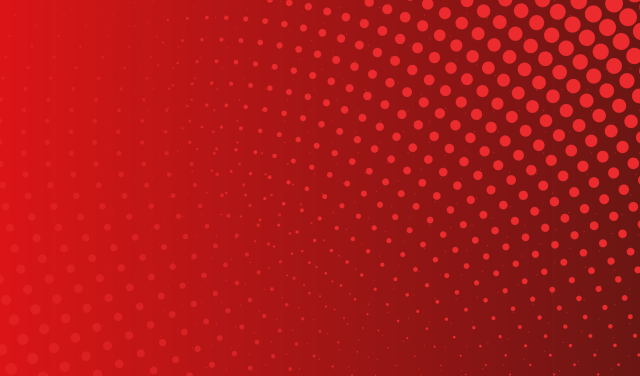
Write a Shadertoy shader that draws this background.

```glsl
// Red backdrop fading from bright (left) to dark (right), under two halftone dot fields.
// Each field is a set of concentric rings holding seven more dots per ring, so the
// nearest dot has a closed form; dots shrink with distance from a canvas corner.

const float TAU = 6.2831853;
const float PAGE_ASPECT = 1.7143;            // layout width in units of canvas height
const float DOTS_PER_RING_STEP = 7.0;
const float SMALLEST_DOT = 0.0012;

const vec3 BRIGHT_RED = vec3(0.86, 0.08, 0.09);
const vec3 DARK_RED   = vec3(0.42, 0.085, 0.075);
const vec3 DOT_RED    = vec3(0.92, 0.17, 0.18);

// Upper right field
const vec2  UPPER_CENTER = vec2(0.567, -0.1518);
const float UPPER_STEP   = 0.05817;
const vec2  UPPER_CORNER = vec2(PAGE_ASPECT, 1.0);
const vec2  UPPER_SCALE  = vec2(0.9, 1.15);
const float UPPER_RADIUS = 0.025;
const float UPPER_REACH  = 1.306;

// Lower left field
const vec2  LOWER_CENTER = vec2(1.2076, 0.6496);
const float LOWER_STEP   = 0.06362;
const vec2  LOWER_CORNER = vec2(0.0);
const float LOWER_RADIUS = 0.0161;
const float LOWER_REACH  = 1.116;

// Position of the ring dot closest to p
vec2 nearestDot(vec2 p, vec2 center, float ringStep, float startAngle) {
    vec2 q = p - center;
    float ring = max(1.0, round(length(q) / ringStep));
    float dotAngle = TAU / (DOTS_PER_RING_STEP * ring);
    float angle = atan(q.y, q.x) - startAngle;
    angle = round(angle / dotAngle) * dotAngle + startAngle;
    return center + ring * ringStep * vec2(cos(angle), sin(angle));
}

// Dot radius falling linearly with distance from the corner
float dotRadius(vec2 fromCorner, float largest, float reach) {
    return max(SMALLEST_DOT, largest * (1.0 - length(fromCorner) / reach));
}

float disc(vec2 offset, float radius, float soft) {
    return 1.0 - smoothstep(-soft, soft, length(offset) - radius);
}

void mainImage(out vec4 fragColor, in vec2 fragCoord) {
    vec2 uv = fragCoord / iResolution.xy;
    vec2 p = uv * vec2(PAGE_ASPECT, 1.0);
    float soft = 0.7 / iResolution.y;

    // Backdrop gradient
    vec3 color = mix(BRIGHT_RED, DARK_RED, uv.x);

    // Lower left dots, faint over the bright side
    vec2 lowerDot = nearestDot(p, LOWER_CENTER, LOWER_STEP, 0.0);
    float lowerSize = dotRadius(lowerDot - LOWER_CORNER, LOWER_RADIUS, LOWER_REACH);
    float lowerOpacity = mix(0.45, 0.75, smoothstep(0.0, 0.6, uv.x));
    color = mix(color, DOT_RED, lowerOpacity * disc(p - lowerDot, lowerSize, soft));

    // Upper right dots, fading out toward the left edge
    vec2 upperDot = nearestDot(p, UPPER_CENTER, UPPER_STEP, 0.5 * TAU);
    vec2 upperOffset = (upperDot - UPPER_CORNER) * UPPER_SCALE;
    float upperSize = dotRadius(upperOffset, UPPER_RADIUS, UPPER_REACH);
    float upperOpacity = smoothstep(0.0, 0.45, uv.x);
    color = mix(color, DOT_RED, upperOpacity * disc(p - upperDot, upperSize, soft));

    fragColor = vec4(color, 1.0);
}
```
